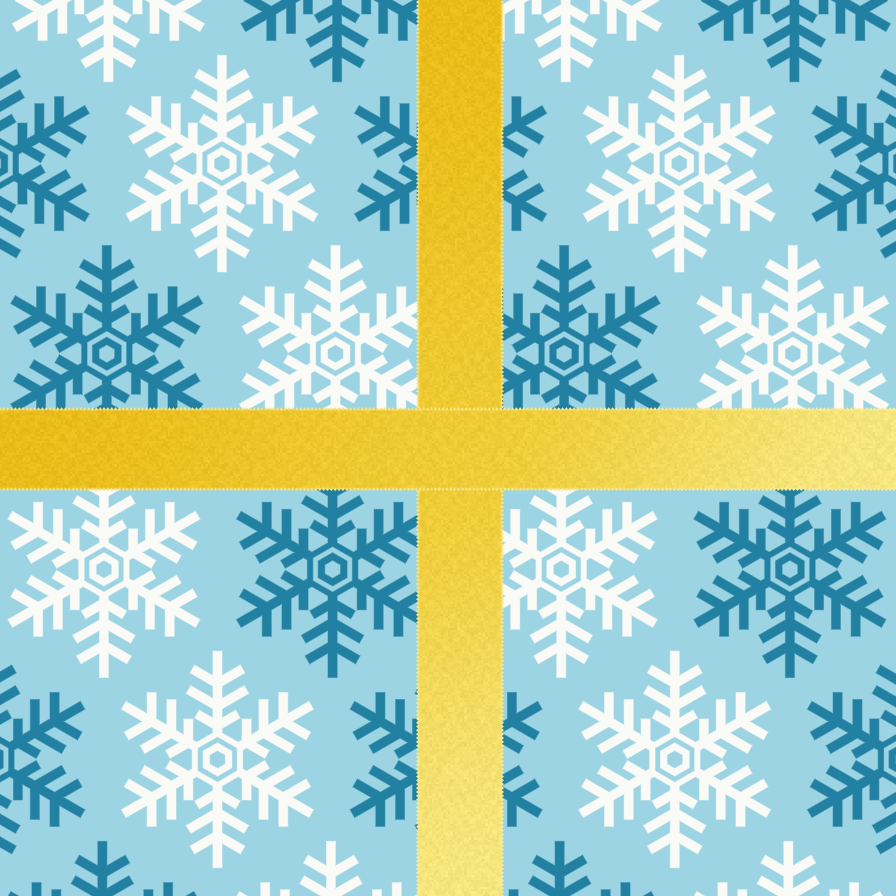
Give the GLSL for this pattern, as a Shadertoy shader.

```glsl
const vec3 PAPER = vec3(0.61, 0.83, 0.89);
const vec3 SNOW  = vec3(0.98, 0.985, 0.965);
const vec3 TEAL  = vec3(0.135, 0.505, 0.635);
const vec3 GOLD_DEEP = vec3(0.915, 0.74, 0.10);
const vec3 GOLD_MID  = vec3(0.935, 0.80, 0.21);
const vec3 GOLD_PALE = vec3(0.965, 0.90, 0.49);
const vec3 THREAD    = vec3(0.98, 0.93, 0.62);

const float FLAKE_RADIUS = 0.1211;
const float ARM_HALF_WIDTH = 0.044;
const vec3 BRANCH_ROOT   = vec3(0.31, 0.49, 0.70);
const vec3 BRANCH_LENGTH = vec3(0.22, 0.31, 0.27);
const vec2 RING_OUTER = vec2(0.235, 0.18);
const vec2 RING_INNER = vec2(0.135, 0.07);

const vec2 FIRST_FLAKE = vec2(0.121, 1.0296);
const vec2 ROW_STEP    = vec2(0.1267, -0.2122);
const vec2 SHEET_SHIFT = vec2(-0.005, -0.665);
const float FLAKE_SPACING = 0.2552;

const vec2 RIBBON_CENTER = vec2(0.5134, 0.4987);
const vec2 RIBBON_HALF   = vec2(0.0479, 0.0456);
const float STITCH_PERIOD = 0.0043;
const float STITCH_DEPTH  = 0.0018;
const float GRAIN_CELLS   = 384.0;
const float GRAIN_AMOUNT  = 0.045;
const float SIXTH_TURN = 1.0471976;

float hash(vec2 p) {
    p = fract(p * vec2(0.1031, 0.1137));
    p += dot(p, p.yx + 33.33);
    return fract((p.x + p.y) * p.x * 91.7);
}

float coverage(float d, float px) {
    return clamp(0.5 - d / px, 0.0, 1.0);
}

float hexRing(float h, vec2 radii) {
    return max(h - radii.x, radii.y - h);
}

// Snowflake of unit radius, folded into one mirrored arm
float snowflake(vec2 p) {
    float a = mod(atan(p.x, p.y) + 0.5 * SIXTH_TURN, SIXTH_TURN) - 0.5 * SIXTH_TURN;
    vec2 q = length(p) * vec2(abs(sin(a)), cos(a));
    float h = dot(q, vec2(0.5, 0.866));
    float d = min(hexRing(h, RING_OUTER), hexRing(h, RING_INNER));
    d = min(d, max(q.x - ARM_HALF_WIDTH, max(q.y - 1.0, 0.23 - q.y)));
    for (int i = 0; i < 3; i++) {
        vec2 r = q - vec2(0.0, BRANCH_ROOT[i]);
        float along = dot(r, vec2(0.866, 0.5));
        float across = abs(dot(r, vec2(0.5, -0.866)));
        d = min(d, max(across - ARM_HALF_WIDTH, max(along - BRANCH_LENGTH[i], -along)));
    }
    return d;
}

// Two paper sheets with staggered rows of alternating flakes
vec3 wrappingPaper(vec2 uv, float px) {
    vec3 col = PAPER;
    vec2 start = FIRST_FLAKE + (uv.y < RIBBON_CENTER.y ? SHEET_SHIFT : vec2(0.0));
    for (int row = 0; row < 3; row++) {
        vec2 p = uv - start - float(row) * ROW_STEP;
        float index = floor(p.x / FLAKE_SPACING + 0.5);
        p.x -= index * FLAKE_SPACING;
        vec3 ink = mix(SNOW, TEAL, mod(index, 2.0));
        col = mix(col, ink, coverage(snowflake(p / FLAKE_RADIUS) * FLAKE_RADIUS, px));
    }
    return col;
}

// Satin shade: t runs from the deep end to the pale end
vec3 satin(float t, vec2 uv) {
    vec3 col = mix(GOLD_DEEP, GOLD_MID, smoothstep(0.0, 0.55, t));
    col = mix(col, GOLD_PALE, smoothstep(0.5, 1.0, t));
    float grain = hash(floor(uv * GRAIN_CELLS)) - 0.5;
    float weave = sin(uv.x * 310.0 + 2.0 * sin(uv.y * 47.0)) * sin(uv.y * 270.0 + 2.0 * sin(uv.x * 61.0));
    return col + GRAIN_AMOUNT * (grain + 0.25 * weave);
}

// Ribbon strip with stitched edges
vec3 layRibbon(vec3 under, float across, float along, float halfWidth, vec3 cloth, float px) {
    float edge = abs(across) - halfWidth;
    float tooth = 0.5 + 0.5 * cos(6.2831853 * along / STITCH_PERIOD);
    float seam = smoothstep(-2.0 * STITCH_DEPTH, -0.5 * STITCH_DEPTH, edge);
    cloth = mix(cloth, THREAD, seam * (0.25 + 0.6 * tooth));
    return mix(under, cloth, coverage(edge - STITCH_DEPTH * (tooth - 0.5), px));
}

void mainImage(out vec4 fragColor, in vec2 fragCoord) {
    vec2 uv = fragCoord / iResolution.y;
    float px = 1.4 / iResolution.y;
    vec2 offset = uv - RIBBON_CENTER;
    vec3 col = wrappingPaper(uv, px);

    // Vertical ribbon, then the horizontal one over it
    float fall = 1.0 - uv.y + 0.4 * offset.x;
    col = layRibbon(col, offset.x, uv.y, RIBBON_HALF.x, satin(fall, uv), px);
    float run = uv.x - 0.6 * offset.y;
    col = layRibbon(col, offset.y, uv.x, RIBBON_HALF.y, satin(run, uv), px);

    fragColor = vec4(clamp(col, 0.0, 1.0), 1.0);
}
```
